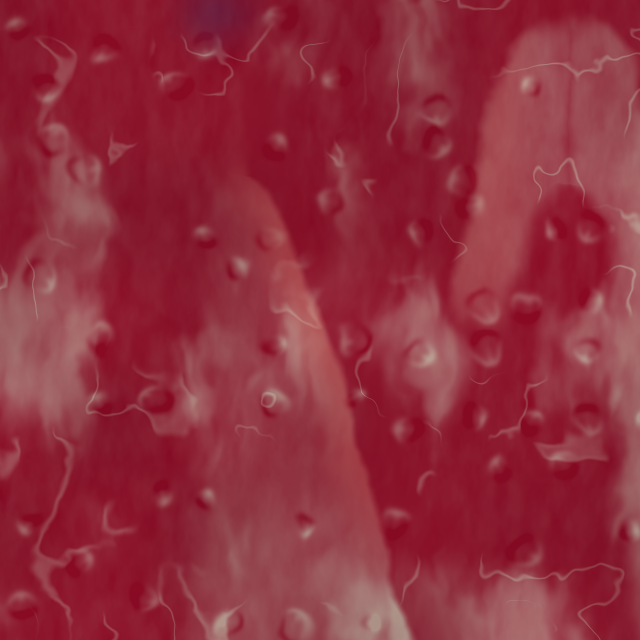
This texture is drawn by a Shadertoy shader. Its source:

```glsl
// Glossy crimson tissue with pale vertical streaks, fatty tongues and wet bubbles.
#define DEEP vec3(0.53, 0.065, 0.155)
#define PALE vec3(0.67, 0.49, 0.475)
#define CORAL vec3(0.70, 0.29, 0.29)
#define PLUM vec3(0.36, 0.13, 0.28)
#define STREAK_SCALE vec2(9.0, 4.2)
#define BUBBLE_CELLS 10.0
#define BUBBLE_SHARE 0.55
#define BUBBLE_GLOSS 0.62
#define WISP_GLOSS 0.42
#define RELIEF 0.75

float hash(vec2 p) {
    vec3 q = fract(p.xyx * vec3(0.1031, 0.1030, 0.0973));
    q += dot(q, q.yzx + 33.33);
    return fract((q.x + q.y) * q.z);
}

float noise(vec2 p) {
    vec2 i = floor(p), f = fract(p);
    f = f * f * f * (f * (f * 6.0 - 15.0) + 10.0);
    return mix(mix(hash(i), hash(i + vec2(1, 0)), f.x),
               mix(hash(i + vec2(0, 1)), hash(i + vec2(1, 1)), f.x), f.y);
}

float fbm(vec2 p) {
    float sum = 0.0, amp = 0.52;
    for (int i = 0; i < 4; i++) {
        sum += amp * noise(p);
        p = mat2(1.9, 0.25, -0.25, 1.9) * p + 17.3;
        amp *= 0.5;
    }
    return sum;
}

// Irregular pale patches, drawn out vertically
float streaks(vec2 p) {
    vec2 bend = vec2(fbm(p * 7.0), fbm(p * 7.0 + 40.0)) - 0.5;
    return fbm((p + 0.09 * bend) * STREAK_SCALE + 5.0);
}

// Signed inset of a slope that falls to the right from its apex
float slopeInset(vec2 p) {
    float fall = clamp((0.73 - p.y) / 0.73, 0.0, 1.0);
    return 0.385 + 0.255 * pow(fall, 0.65) - p.x;
}

// Hollow arch: outer dome minus an inner dome, left leg cut short
float archMask(vec2 p) {
    float outer = min(0.26 * pow(max(0.99 - p.y, 0.0), 0.4), 0.19);
    float inner = min(0.22 * sqrt(max(0.71 - p.y, 0.0)), 0.10);
    float dome = smoothstep(-0.008, 0.018, outer - abs(p.x - 0.89));
    float hollow = smoothstep(-0.02, 0.02, inner - abs(p.x - 0.89));
    float leg = mix(smoothstep(0.46, 0.60, p.y), 1.0, smoothstep(0.86, 0.94, p.x));
    return dome * (1.0 - hollow) * leg * smoothstep(0.99, 0.93, p.y);
}

// Scattered rings lit from one side, with a small glint
float bubbles(vec2 p) {
    vec2 g = p * BUBBLE_CELLS, cell = floor(g);
    float sum = 0.0;
    for (int y = -1; y <= 1; y++)
    for (int x = -1; x <= 1; x++) {
        vec2 id = cell + vec2(x, y);
        if (hash(id + 71.0) > BUBBLE_SHARE) continue;
        vec2 q = g - id - 0.15 - 0.7 * vec2(hash(id + 3.0), hash(id + 9.0));
        q += 0.12 * (vec2(noise(g * 3.0), noise(g * 3.0 + 30.0)) - 0.5);
        float radius = mix(0.10, 0.23, hash(id + 21.0));
        float turn = 6.283 * hash(id + 37.0);
        vec2 light = vec2(cos(turn), sin(turn));
        float len = length(q), d = (len - radius) / 0.065;
        float lit = dot(q, light) / max(len, 0.02);
        vec2 spot = (q - light * radius * 0.6) / 0.07;
        sum += exp(-d * d) * (0.65 * lit + 0.08);
        sum += 0.45 * exp(-dot(spot, spot)) + 0.16 * smoothstep(radius, 0.0, len);
    }
    return sum;
}

// Thin curled highlights along noise contours
float wisps(vec2 p) {
    float line = abs(noise(p * vec2(15.0, 10.0) + 2.0 * fbm(p * 9.0)) - 0.5);
    return smoothstep(0.07, 0.0, line) * smoothstep(0.52, 0.75, noise(p * 11.0 + 60.0));
}

void mainImage(out vec4 fragColor, in vec2 fragCoord) {
    vec2 p = fragCoord / iResolution.xy;
    vec2 wobble = 0.028 * (vec2(fbm(p * 12.0), fbm(p * 12.0 + 20.0)) - 0.5);
    vec2 w = p + wobble;

    // Tissue and its fine relief
    float body = streaks(p);
    float relief = body - streaks(p + vec2(0.005, -0.004));
    float grain = fbm(p * vec2(46.0, 22.0)) - 0.48;
    float pale = 0.06 + 0.72 * smoothstep(0.43, 0.74, body) + 0.22 * grain;

    // Sloping tongue, its shaded right side and fatty foot
    float inset = slopeInset(w);
    float inside = smoothstep(-0.006, 0.012, inset);
    float below = smoothstep(0.78, 0.66, p.y);
    float tongue = inside * below * smoothstep(0.30, 0.40, w.x + 0.05 * (1.0 - p.y));
    float shade = (1.0 - inside) * smoothstep(-0.13, -0.01, inset) * smoothstep(0.97, 0.8, p.y);
    float foot = tongue * smoothstep(0.24, 0.10, w.y + 0.25 * (body - 0.5));
    pale += 0.24 * tongue + 0.22 * foot;
    pale *= 1.0 - 0.65 * shade;

    // Arch and wet highlights
    float arch = archMask(w);
    pale = mix(pale, 0.66 + 0.5 * (body - 0.5) + 0.3 * grain, 0.9 * arch);
    pale += RELIEF * relief + BUBBLE_GLOSS * bubbles(p) + WISP_GLOSS * wisps(p);

    // Colour ramp with warm rims and a faint plum stain
    vec3 color = mix(DEEP, PALE, clamp(pale, -0.06, 1.25));
    float rim = tongue * smoothstep(0.09, 0.01, inset) * smoothstep(0.05, 0.3, p.y);
    float warm = 0.5 * rim + 0.35 * arch * smoothstep(0.86, 0.76, p.x);
    color = mix(color, CORAL, warm);
    color = mix(color, PLUM, 0.6 * smoothstep(0.10, 0.0, length(w - vec2(0.34, 0.98))));
    color *= 1.0 + 0.10 * (noise(p * 6.0 + 90.0) - 0.5);
    fragColor = vec4(color, 1.0);
}
```
